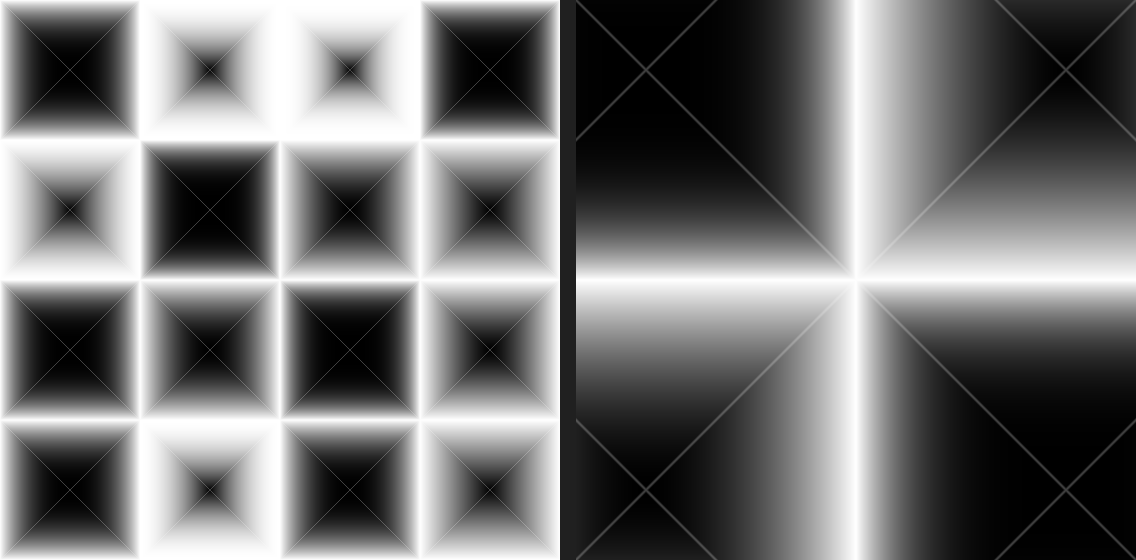
Left, the full canvas; right, a detail of the centre.
Reproduce this pattern procedurally as a WebGL 1 fragment shader.

```glsl
precision highp float;
// A four by four grid of square wells, each shading from a white rim to a
// black centre. Square distance drives the ramp, a per-tile curve bends it,
// and hairline seams mark the diagonals where the four sides meet.

uniform vec2 u_resolution;

const float TILES = 4.0;            // repeats across and down
const float SEAM_WIDTH = 0.0014;    // fade distance of a seam, in canvas units
const float SEAM_STRENGTH = 0.25;   // how much rim colour shows in a seam
const vec3 CENTRE_COLOUR = vec3(0.0);
const vec3 RIM_COLOUR = vec3(1.0);

// Ramp curvature, one line per row from the bottom, left to right.
// Positive values darken a tile, negative values lighten it.
const mat4 CURVATURE = mat4(
    1.6, -0.95, 1.5,  0.0,
    2.2,  0.9,  3.0,  0.35,
   -0.5,  3.0,  0.65, 0.15,
    2.0, -1.1, -1.6,  2.6);

// One-hot weights that pick a row or column of the grid
vec4 selectIndex(float index) {
    return 1.0 - step(0.5, abs(vec4(0.0, 1.0, 2.0, 3.0) - index));
}

float tileCurvature(vec2 tile) {
    return dot(CURVATURE * selectIndex(tile.y), selectIndex(tile.x));
}

// Bends a 0..1 ramp: flat near the centre if dark, flat near the rim if light
float bendRamp(float t, float curvature) {
    float power = 1.0 + abs(curvature);
    return curvature >= 0.0 ? pow(t, power) : 1.0 - pow(1.0 - t, power);
}

// Coverage of the two diagonals, with the offset in half-tile units
float diagonalSeam(vec2 offset, float pixel) {
    float distanceToSeam = abs(offset.x - offset.y) * 0.70711 / (2.0 * TILES);
    return 1.0 - smoothstep(0.0, max(SEAM_WIDTH, 0.7 * pixel), distanceToSeam);
}

void main() {
    vec2 grid = gl_FragCoord.xy / u_resolution * TILES;
    vec2 tile = mod(floor(grid), TILES);
    vec2 offset = abs(fract(grid) * 2.0 - 1.0);

    // Shaded well
    float squareDistance = clamp(max(offset.x, offset.y), 0.0, 1.0);
    float shade = bendRamp(squareDistance, tileCurvature(tile));
    vec3 colour = mix(CENTRE_COLOUR, RIM_COLOUR, shade);

    // Seams
    float pixel = 1.0 / min(u_resolution.x, u_resolution.y);
    colour = mix(colour, RIM_COLOUR, SEAM_STRENGTH * diagonalSeam(offset, pixel));

    gl_FragColor = vec4(colour, 1.0);
}
```
